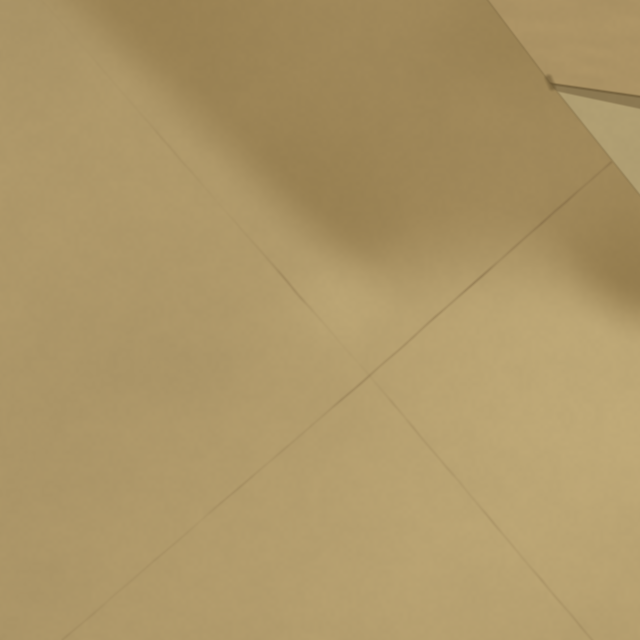
A WebGL 2 fragment shader for this texture:

```glsl
#version 300 es
precision highp float;
// Sunlit beige floor tiles with worn joints, a soft shadow and a wall corner.

uniform vec2 u_resolution;
out vec4 fragColor;

const vec3 TILE = vec3(0.686, 0.597, 0.412);
const vec3 SUNLIT = vec3(0.752, 0.666, 0.470);
const vec3 SHADE = vec3(0.632, 0.538, 0.355);
const vec3 DEEP_SHADE = vec3(0.572, 0.478, 0.296);
const vec3 JOINT = vec3(0.490, 0.395, 0.255);
const vec3 PANEL = vec3(0.672, 0.575, 0.392);
const vec3 LOWER_PANEL = vec3(0.690, 0.620, 0.445);
const vec3 LEDGE = vec3(0.545, 0.470, 0.318);
const vec3 CREVICE = vec3(0.370, 0.300, 0.170);

// Signed distance to the line a-b, positive on its left side.
float side(vec2 p, vec2 a, vec2 b) {
  vec2 d = normalize(b - a);
  return d.x * (p.y - a.y) - d.y * (p.x - a.x);
}

float segment(vec2 p, vec2 a, vec2 b) {
  vec2 d = b - a;
  return length(p - a - d * clamp(dot(p - a, d) / dot(d, d), 0.0, 1.0));
}

float glow(vec2 p, vec2 center, vec2 radius) {
  vec2 q = (p - center) / radius;
  return exp(-dot(q, q));
}

float stroke(float dist, float width, float blur) {
  return 1.0 - smoothstep(width - blur, width + blur, dist);
}

float hash(vec2 p) {
  vec3 q = fract(p.xyx * 0.1031);
  q += dot(q, q.yzx + 33.33);
  return fract((q.x + q.y) * q.z);
}

// Smooth value noise in -1..1.
float grain(vec2 p) {
  vec2 i = floor(p), f = fract(p);
  f = f * f * (3.0 - 2.0 * f);
  float low = mix(hash(i), hash(i + vec2(1, 0)), f.x);
  float high = mix(hash(i + vec2(0, 1)), hash(i + vec2(1, 1)), f.x);
  return 2.0 * mix(low, high, f.y) - 1.0;
}

// Soft shadow: a firm diagonal flank and a wide, bent lower rim.
float shadowMask(vec2 p) {
  float flank = side(p, vec2(0.105, 1.0), vec2(0.535, 0.590));
  float rim = 0.575 + 0.025 * smoothstep(0.55, 0.78, p.x)
            - 0.100 * smoothstep(0.80, 1.02, p.x);
  float blur = mix(0.060, 0.095, smoothstep(0.48, 0.70, p.x));
  blur = mix(blur, 0.055, smoothstep(0.82, 0.95, p.x));
  return smoothstep(-0.046, 0.050, flank)
       * smoothstep(-blur, blur, p.y - rim);
}

vec3 floorColor(vec2 p) {
  float sun = 0.90 * glow(p, vec2(0.96, 0.40), vec2(0.38, 0.36))
            + 0.50 * glow(p, vec2(0.525, 0.520), vec2(0.075, 0.070))
            + 0.28 * glow(p, vec2(0.62, 0.10), vec2(0.30, 0.22));
  vec3 col = mix(TILE, SUNLIT, min(sun, 1.0));
  col *= 1.0 - 0.022 * glow(p, vec2(0.24, 0.46), vec2(0.16, 0.14));
  col *= 1.0 - 0.025 * glow(p, vec2(0.0, 0.15), vec2(0.16, 0.40));
  col *= 1.0 - 0.035 * glow(p, vec2(0.0, 1.0), vec2(0.16, 0.14));

  float depth = 0.55 * glow(p, vec2(0.47, 0.70), vec2(0.20, 0.15))
              + 0.55 * glow(p, vec2(0.25, 0.98), vec2(0.20, 0.16))
              + 0.75 * glow(p, vec2(0.99, 0.57), vec2(0.11, 0.12))
              + 0.40 * glow(p, vec2(0.80, 0.94), vec2(0.14, 0.10));
  return mix(col, mix(SHADE, DEEP_SHADE, min(depth, 1.0)), shadowMask(p));
}

// Two worn joints meet at the cross; each fades and breaks along its length.
vec3 addJoints(vec3 col, vec2 p, float px) {
  vec2 cross = vec2(0.577, 0.413);
  float blur = max(px, 0.0026);
  vec2 q = p + 0.0008 * vec2(grain(p * 28.0), grain(p * 28.0 + 40.0));
  float rising = min(segment(q, vec2(0.098, 0.0), cross),
                     segment(q, cross, vec2(0.954, 0.746)));
  float falling = min(segment(q, vec2(0.065, 1.0), cross),
                      segment(q, cross, vec2(0.925, 0.0)));
  float wear = 0.85 + 0.40 * grain(p * 32.0 + 7.0);
  float risingFade = mix(0.20, 0.50, smoothstep(0.48, 0.62, p.x));
  float fallingFade = 0.05 + 0.26 * glow(p, vec2(0.44, 0.57), vec2(0.075))
                    + 0.10 * glow(p, vec2(0.27, 0.76), vec2(0.060))
                    + 0.15 * smoothstep(0.55, 0.63, p.x);
  col = mix(col, JOINT, wear * risingFade * stroke(rising, 0.0016, blur));
  return mix(col, JOINT, wear * fallingFade * stroke(falling, 0.0018, blur));
}

// Wall corner: upper panel, thin ledge and pale lower panel.
vec3 addWall(vec3 col, vec2 p, float px) {
  vec2 corner = vec2(0.860, 0.870);
  float upperEdge = side(p, corner, vec2(0.762, 1.0));
  float lowerEdge = side(p, vec2(1.0, 0.695), corner);
  float ledgeTop = side(p, vec2(0.868, 0.868), vec2(1.0, 0.849));
  float ledgeBase = side(p, vec2(0.862, 0.859), vec2(1.0, 0.830));
  float wallEdge = p.y > corner.y ? upperEdge : lowerEdge;
  float blur = max(px, 0.0022);

  float streaks = grain(vec2(p.x * 14.0, (p.y + 0.15 * p.x) * 70.0));
  vec3 wall = PANEL * (1.0 + 0.022 * streaks);
  wall = mix(LEDGE, wall, smoothstep(-blur, blur, ledgeTop));
  wall = mix(LOWER_PANEL, wall, smoothstep(-blur, blur, ledgeBase));
  wall = mix(wall, CREVICE, 0.65 * stroke(abs(ledgeTop), 0.0016, blur));
  col = mix(col, wall, smoothstep(blur, -blur, wallEdge));
  col = mix(col, CREVICE, 0.25 * stroke(abs(wallEdge), 0.0012, blur));
  float notch = segment(p, vec2(0.857, 0.878), vec2(0.863, 0.864));
  return mix(col, CREVICE, 0.50 * stroke(notch, 0.005, 0.004));
}

void main() {
  vec2 p = gl_FragCoord.xy / u_resolution;
  float px = 1.0 / min(u_resolution.x, u_resolution.y);
  vec3 col = floorColor(p);
  col = addJoints(col, p, px);
  col = addWall(col, p, px);
  // Stone mottling, from broad patches down to fine speckle.
  float speckle = 0.007 * grain(p * 12.0) + 0.006 * grain(p * 45.0)
                + 0.007 * grain(p * 150.0);
  fragColor = vec4(col * (1.0 + speckle), 1.0);
}
```
